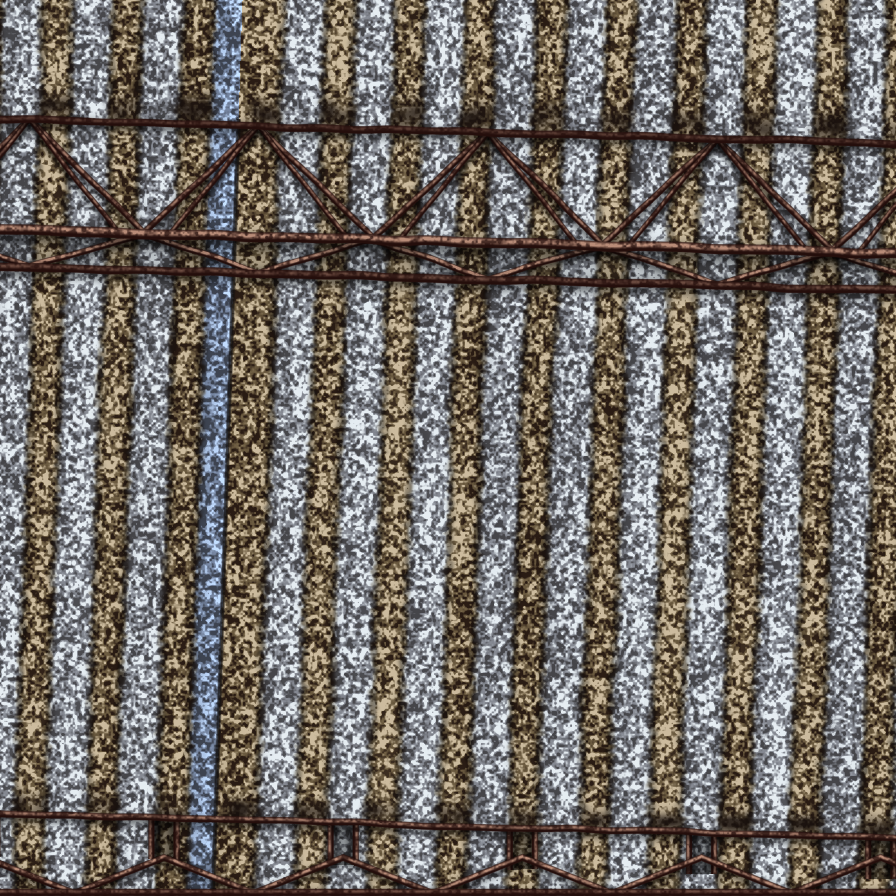
A WebGL 1 fragment shader for this texture:

```glsl
precision highp float;
// Weathered corrugated metal sheets in steel grey and rusty brown, crossed by two rusted lattice trusses.
uniform vec2 u_resolution;

float hash(vec2 p) {
  vec3 q = fract(p.xyx * vec3(0.1031, 0.1030, 0.0973));
  q += dot(q, q.yzx + 33.33);
  return fract((q.x + q.y) * q.z);
}

float noise(vec2 p) {
  vec2 i = floor(p), f = fract(p);
  f = f * f * (3.0 - 2.0 * f);
  return mix(mix(hash(i), hash(i + vec2(1, 0)), f.x),
             mix(hash(i + vec2(0, 1)), hash(i + vec2(1, 1)), f.x), f.y);
}

// Triangle wave: 1 at integers, 0 halfway between.
float zigzag(float x) {
  return abs(fract(x) - 0.5) * 2.0;
}

vec3 ramp(vec3 dark, vec3 mid, vec3 light, float t) {
  return mix(mix(dark, mid, smoothstep(0.0, 0.5, t)), light, smoothstep(0.5, 1.0, t));
}

// Rusted rod: d is the signed distance to its axis, w its half width.
vec3 rod(vec3 col, float d, float w, float shine, float grain) {
  float aa = 0.8 / u_resolution.y;
  float shadow = exp(-pow((d + w) / (w * 2.0), 2.0));
  float lit = smoothstep(0.9, 0.0, abs(d / w - 0.3)) * shine * (0.3 + 1.1 * grain);
  vec3 rust = mix(vec3(0.14, 0.055, 0.045), vec3(0.72, 0.55, 0.47), clamp(lit, 0.0, 1.0));
  col *= 1.0 - 0.45 * shadow;
  return mix(col, rust, 1.0 - smoothstep(w - aa, w + aa, abs(d)));
}

vec3 corrugation(vec2 p, float grain) {
  // Slightly leaning ribs, about 12.7 across.
  float u = (p.x - 0.0104 - 0.033 * (p.y - 0.544)) / 0.0786;
  float id = floor(u + 0.5);
  float vary = hash(vec2(id, 7.0));
  float ragged = (noise(p * 210.0) - 0.5) * 0.07 + (noise(p * vec2(20.0, 9.0)) - 0.5) * 0.05;
  float x = u - id + ragged;
  float side = abs(x);
  float rib = 1.0 - smoothstep(0.21, 0.33, side);
  float blotch = noise(p * vec2(16.0, 7.0)) - 0.5;

  // Overlap of two sheets cuts one rib short.
  float seam = u - 3.12;
  float wide = step(0.0, seam) * step(seam, 0.4);
  float flatSheet = step(-0.4, seam) * step(seam, 0.0);
  rib *= 1.0 - wide;

  float steelTone = grain + 0.06 + 0.1 * (vary - 0.5) + 0.15 * blotch
                  - 0.14 * smoothstep(0.05, -0.2, x) - 0.1 * flatSheet;
  vec3 steel = ramp(vec3(0.27, 0.27, 0.285), vec3(0.52, 0.535, 0.57), vec3(0.90, 0.93, 0.95), steelTone);
  steel *= mix(vec3(1.0), vec3(0.88, 0.97, 1.10), flatSheet);

  float groove = max(smoothstep(0.25, 0.37, side), 0.9 * wide);
  float rustTone = grain * 1.0 + 0.04 + 0.2 * blotch + 0.12 * (vary - 0.5) - 0.22 * (1.0 - groove);
  vec3 rust = ramp(vec3(0.16, 0.105, 0.075), vec3(0.42, 0.355, 0.25), vec3(0.80, 0.735, 0.62), rustTone);
  vec3 col = mix(rust, steel, rib);

  // Dark crease beside each rib, and the thin seam line.
  col *= 1.0 - 0.38 * exp(-pow((side - 0.295) / 0.055, 2.0)) * step(0.2, abs(seam - 0.2));
  float line = 1.0 - smoothstep(0.012, 0.045, abs(seam));
  col = mix(col, vec3(0.08, 0.07, 0.07), 0.8 * line * step(p.y, 0.867));

  // Soot gathered in the grooves just above the trusses.
  float level = p.y + 0.027 * p.x;
  float soot = exp(-pow((level - 0.884) / 0.015, 2.0)) + exp(-pow((level - 0.103) / 0.012, 2.0));
  soot *= smoothstep(0.12, 0.42, side) * (0.2 + 0.9 * noise(p * 60.0));
  return mix(col, vec3(0.09, 0.06, 0.05), clamp(soot, 0.0, 0.85));
}

void main() {
  vec2 p = gl_FragCoord.xy / u_resolution;
  float grain = 0.55 * noise(p * 215.0) + 0.45 * noise(p * 400.0 + 17.0);
  grain = clamp((grain - 0.5) * 2.35 + 0.5, 0.0, 1.0);
  vec3 col = corrugation(p, grain);

  // Upper truss: double web, shallow lower lattice, three chords.
  float y = p.y + 0.027 * p.x + (noise(p * 25.0) - 0.5) * 0.003;
  float wave = zigzag((p.x - 0.0326) / 0.256);
  if (y > 0.746 && y < 0.867) {
    col = rod(col, (y - 0.746 - 0.121 * wave) * 0.73, 0.0034, 0.6, grain);
    col = rod(col, (y - 0.867 + 0.158 * (1.0 - wave)) * 0.63, 0.0028, 0.55, grain);
  }
  if (y > 0.700 && y < 0.746) {
    col *= 0.85;
    col = rod(col, (y - 0.704 - 0.04 * (1.0 - wave)) * 0.95, 0.0034, 1.0, grain);
  }
  col = rod(col, y - 0.867, 0.0042, 0.25, grain);
  col = rod(col, y - 0.744, 0.0056, 0.85, grain);
  col = rod(col, y - 0.703, 0.0046, 0.35, grain);

  // Lower truss: paired posts over a low zigzag.
  float bay = (p.x - 0.183) / 0.2;
  float post = abs(fract(bay + 0.5) - 0.5) * 0.2;
  float arch = 0.043 - 0.04 * (1.0 - zigzag(bay));
  if (y > 0.045 && y < 0.092) {
    col *= 1.0 - 0.35 * (1.0 - smoothstep(0.012, 0.026, post));
    col = rod(col, post - 0.014, 0.0034, 0.6, grain);
  }
  col = rod(col, (p.y - arch) * 0.93, 0.0036, 0.8, grain);
  col = rod(col, p.y - 0.004, 0.004, 0.35, grain);
  col = rod(col, y - 0.092, 0.0038, 0.6, grain);

  gl_FragColor = vec4(col, 1.0);
}
```
